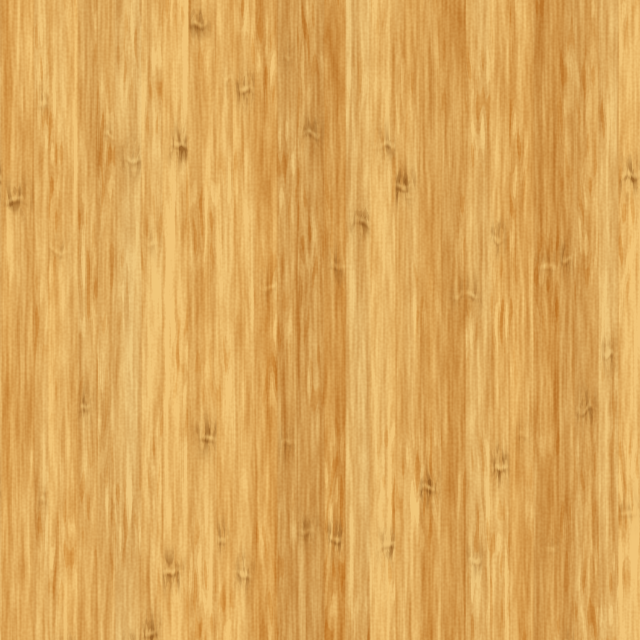
A Shadertoy shader for this texture:

```glsl
// Vertical-grain bamboo board: narrow glued strips, each with its own tone,
// sparse crisp fibres and short dashes from stretched gradient noise, and
// scattered nodes made of ragged dark flecks around a thin pale lip.

const float STRIPS       = 28.0;   // strips across the canvas
const float EDGE_JITTER  = 0.5;    // irregularity of strip widths
const float EDGE_SOFT    = 0.045;  // seam blur, in strip widths
const float NODE_SPACING = 0.6;    // distance between nodes on a strip
const float NODE_LENGTH  = 0.027;  // half length of the dark flecks
const float TONE_MEAN    = 0.64;
const float STRIP_VARY   = 0.50;   // tone range between strips
const float BROAD_AMP    = 0.36;
const float FIBRE_AMP    = 0.42;
const float STREAK_AMP   = 0.20;   // sparse long lines
const float DASH_AMP     = 0.30;   // sparse short lines
const float GRAIN_AMP    = 0.17;

const vec3 DARK_WOOD  = vec3(0.750, 0.490, 0.195);
const vec3 PALE_WOOD  = vec3(0.930, 0.755, 0.455);
const vec3 NODE_BROWN = vec3(0.55, 0.33, 0.10);
const vec3 WARM_SHIFT = vec3(0.016, -0.010, -0.032);

float hash(vec2 p) {
    vec3 q = fract(vec3(p.xyx) * 0.1031);
    q += dot(q, q.yzx + 33.33);
    return fract((q.x + q.y) * q.z);
}

vec2 gradient(vec2 cell) {
    float a = 6.2832 * hash(cell);
    return vec2(cos(a), sin(a));
}

float gradientNoise(vec2 p) {
    vec2 i = floor(p), f = p - i;
    vec2 w = f * f * f * (f * (f * 6.0 - 15.0) + 10.0);
    vec2 e = vec2(0.0, 1.0);
    float a = dot(gradient(i), f);
    float b = dot(gradient(i + e.yx), f - e.yx);
    float c = dot(gradient(i + e.xy), f - e.xy);
    float d = dot(gradient(i + e.yy), f - e.yy);
    return mix(mix(a, b, w.x), mix(c, d, w.x), w.y);
}

float bell(float x, float width) {
    x /= width;
    return exp(-x * x);
}

// Turns smooth noise into sparse, crisp light and dark marks
float marks(float n) {
    return sign(n) * smoothstep(0.12, 0.34, abs(n));
}

// Left edge of a strip, in strip units
float stripEdge(float id) {
    return id + EDGE_JITTER * hash(vec2(id, 3.7));
}

// One node per cell along the strip: x = darkness, y = pale lip
vec2 node(float id, float u, float y) {
    float cellY = y / NODE_SPACING + hash(vec2(id, 11.0));
    float cell = floor(cellY);
    vec2 key = vec2(id + 40.0, cell * 7.0 + 20.0);
    float dy = (cellY - cell - mix(0.25, 0.75, hash(key))) * NODE_SPACING;
    float du = u - 0.5 * (hash(key + 1.3) - 0.5);
    float strength = mix(0.15, 1.0, hash(key + 2.6));

    vec2 fleckPoint = vec2(u * 5.0, y * 26.0) + key * 5.1;
    float fleck = smoothstep(0.0, 0.3, gradientNoise(fleckPoint));
    float sliver = smoothstep(0.05, 0.3, gradientNoise(fleckPoint * vec2(1.7, 2.1)));
    float halo = bell(dy, NODE_LENGTH) * bell(du, 0.45);
    float bend = dy - 0.012 * gradientNoise(vec2(u * 2.6, 0.5) + key * 3.3);
    float across = bell(du, 0.3);
    float lip = bell(bend, 0.004) * across;
    float groove = bell(bend + 0.007, 0.003) * across;
    float dark = strength * (halo * (0.6 * fleck + 0.3 * sliver + 0.16) + 0.28 * groove);
    return vec2(dark * (1.0 - 0.6 * lip), lip * mix(0.1, 0.38, hash(key + 5.2)));
}

// Strip surface: x = tone, y = node darkness, z = warmth
vec3 stripSurface(float id, vec2 p) {
    float left = stripEdge(id), right = stripEdge(id + 1.0);
    float u = (p.x * STRIPS - left) / (right - left) - 0.5;
    vec2 seed = vec2(id * 17.3, id * 5.9) + 60.0;

    float tone = TONE_MEAN + STRIP_VARY * (hash(vec2(id, 1.9)) - 0.5);
    tone += 0.2 * u * (hash(vec2(id, 8.2)) - 0.5);
    tone += BROAD_AMP * gradientNoise(p * vec2(55.0, 2.2) + seed);
    tone += FIBRE_AMP * gradientNoise(p * vec2(150.0, 7.0) + seed.yx);
    tone += 0.30 * gradientNoise(p * vec2(235.0, 22.0) + seed);

    // Sparse long streaks, varying in strength along the strip
    float streak = marks(gradientNoise(p * vec2(120.0, 4.0) - seed.yx));
    float fade = smoothstep(-0.3, 0.3, gradientNoise(p * vec2(20.0, 6.0) - seed));
    tone += STREAK_AMP * streak * fade;

    // Short dashes gather in patches
    float patchy = smoothstep(-0.1, 0.35, gradientNoise(p * vec2(14.0, 5.0) + seed));
    float dash = marks(gradientNoise(p * vec2(125.0, 19.0) + seed * 1.7));
    tone += DASH_AMP * patchy * dash;

    vec2 knot = node(id, u, p.y);
    float warmth = 0.8 * (hash(vec2(id, 6.4)) - 0.5);
    warmth += 0.5 * gradientNoise(p * vec2(40.0, 2.5) - seed);
    warmth -= 0.5 * patchy * min(dash, 0.0);
    return vec3(tone + knot.y, knot.x, warmth);
}

void mainImage(out vec4 fragColor, in vec2 fragCoord) {
    vec2 p = fragCoord / iResolution.y;

    // Find the strip, then blend with the neighbour over the nearer seam
    float x = p.x * STRIPS;
    float id = floor(x);
    if (x < stripEdge(id)) id -= 1.0;
    float toLeft = x - stripEdge(id), toRight = stripEdge(id + 1.0) - x;
    float side = toLeft < toRight ? -1.0 : 1.0;
    float seam = min(toLeft, toRight);
    float own = 0.5 + 0.5 * smoothstep(0.0, EDGE_SOFT, seam);
    vec3 surface = mix(stripSurface(id + side, p), stripSurface(id, p), own);

    // Faint glue line and fine grain
    float seamId = side < 0.0 ? id : id + 1.0;
    surface.x -= 0.2 * hash(vec2(seamId, 9.1)) * bell(seam, 0.06);
    surface.x += GRAIN_AMP * gradientNoise(p * 220.0);

    vec3 color = mix(DARK_WOOD, PALE_WOOD, clamp(surface.x, -0.1, 1.08));
    color += WARM_SHIFT * surface.z;
    color = mix(color, NODE_BROWN, clamp(surface.y, 0.0, 0.8));
    fragColor = vec4(clamp(color, 0.0, 1.0), 1.0);
}
```
